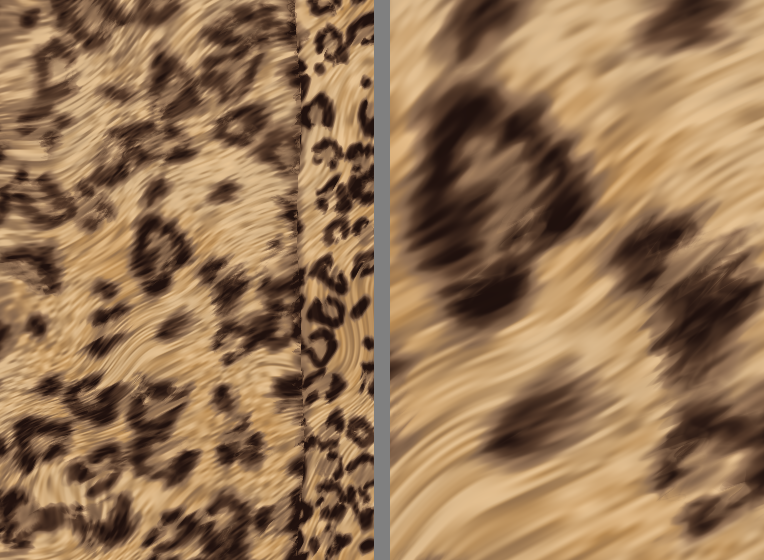
Left, the full canvas; right, a detail of the centre.
This texture is drawn by a Shadertoy shader. Its source:

```glsl
// Leopard-print plush fur: a panel of large rosettes sewn to a panel of small ones.
// Jittered cells hold broken rings; the print is sampled several times along
// the pile with per-strand offsets, which frays its edges into soft hairs.

const vec3 DARK  = vec3(0.13, 0.07, 0.055);
const vec3 UMBER = vec3(0.31, 0.21, 0.15);
const vec3 TAUPE = vec3(0.57, 0.44, 0.33);
const vec3 GOLD  = vec3(0.75, 0.56, 0.33);
const vec3 CREAM = vec3(0.83, 0.70, 0.53);
const int LAYERS = 5;

float hash(vec2 p) {
    vec3 q = fract(p.xyx * vec3(0.1031, 0.1030, 0.0973));
    q += dot(q, q.yzx + 33.33);
    return fract((q.x + q.y) * q.z);
}

float noise(vec2 p) {
    vec2 i = floor(p), f = fract(p);
    f = f * f * (3.0 - 2.0 * f);
    return mix(mix(hash(i), hash(i + vec2(1, 0)), f.x),
               mix(hash(i + vec2(0, 1)), hash(i + vec2(1, 1)), f.x), f.y);
}

vec2 noise2(vec2 p) {
    return vec2(noise(p), noise(p + vec2(41.3, 17.9)));
}

mat2 rotation(float a) {
    return mat2(cos(a), sin(a), -sin(a), cos(a));
}

// Signed distance from the seam: positive on the narrow right panel.
float seamSide(vec2 p) {
    return p.x - 0.535 - 0.025 * (noise(vec2(p.y * 5.0, 3.0)) - 0.5);
}

// Ink of one broken ring with a tinted heart, or of a solid spot.
float rosette(vec2 offset, vec2 id, float soft) {
    float kind = hash(id + 71.0);
    bool solid = kind < 0.2;
    float radius = solid ? 0.08 : mix(0.29, 0.37, kind);
    offset = rotation(6.283 * hash(id + 23.0)) * offset;
    offset.y *= 1.2;
    float d = length(offset);
    vec2 lobes = noise2(offset / max(d, 0.15) * 1.9 + id * 7.3);
    float width = solid ? 0.13 : mix(-0.04, 0.155, smoothstep(0.15, 0.5, lobes.y));
    float ring = abs(d - radius * (0.82 + 0.36 * lobes.x)) - width;
    float heart = 0.26 * (1.0 - smoothstep(radius - 0.1, radius + 0.1, d));
    return max(heart, 1.0 - smoothstep(-soft, soft, ring));
}

float rosettes(vec2 p, float size, float soft) {
    p /= size;
    p += 0.4 * (noise2(p * 1.8) - 0.5);
    vec2 cell = floor(p);
    float ink = 0.0;
    for (int y = -1; y <= 1; y++)
    for (int x = -1; x <= 1; x++) {
        vec2 id = cell + vec2(x, y);
        vec2 jitter = vec2(hash(id), hash(id + 37.0)) - 0.5;
        ink = max(ink, rosette(p - id - 0.5 - 0.42 * jitter, id, soft));
    }
    return ink;
}

float printInk(vec2 p) {
    return seamSide(p) > 0.0 ? rosettes(p + 4.0, 0.070, 0.09)
                             : rosettes(p + 2.0, 0.112, 0.13);
}

// Thin streaks: x runs along the pile, y across it.
float strands(vec2 pile, float along, float across, float seed) {
    return noise(pile * vec2(along, across) + seed);
}

vec3 furColour(float tone, vec3 ground) {
    vec3 c = mix(DARK, UMBER, smoothstep(0.02, 0.32, tone));
    c = mix(c, TAUPE, smoothstep(0.27, 0.60, tone));
    return mix(c, ground, smoothstep(0.55, 0.84, tone));
}

void mainImage(out vec4 fragColor, in vec2 fragCoord) {
    vec2 p = fragCoord / iResolution.y;
    float side = seamSide(p);
    float right = step(0.0, side);

    // Pile direction, bent by a slow warp
    float angle = mix(0.5, 1.1, right);
    vec2 along = vec2(cos(angle), sin(angle));
    vec2 pile = vec2(dot(p, along), dot(p, vec2(-along.y, along.x)));
    pile += 0.12 * (noise2(p * 6.0 + 8.0) - 0.5);

    // Print smeared along the strands
    float reach = mix(0.027, 0.013, right);
    float ink = 0.0;
    for (int i = 0; i < LAYERS; i++) {
        float layer = float(i);
        float strand = strands(pile, 32.0, 100.0 + 40.0 * layer, 17.0 * layer);
        float shift = strand - 0.5 + 0.5 * (layer / float(LAYERS - 1) - 0.5);
        ink += printInk(p + along * shift * reach) / float(LAYERS);
    }

    // Hair relief, pale haze at the upper left, shadow along the seam
    float fine = strands(pile, 42.0, 240.0, 5.0) - 0.5;
    float clump = strands(pile, 26.0, 95.0, 31.0) - 0.5;
    float broad = noise(p * 9.0 + 50.0) - 0.5;
    float haze = smoothstep(0.35, 1.0, p.y) * (1.0 - right);
    float tone = 0.83 - ink * (0.73 - 0.20 * haze) - 0.08 * haze;
    tone += 0.22 * fine + 0.20 * clump + 0.14 * broad;
    tone -= 0.25 * exp(-pow(side / 0.014, 2.0));
    tone -= 0.10 * (1.0 - smoothstep(0.0, 0.12, p.x));

    // Golden underfur with cream tips
    float cream = clamp(0.48 + 0.35 * haze + fine + 0.8 * broad, 0.0, 1.0);
    vec3 colour = furColour(tone, mix(GOLD, CREAM, cream));
    colour *= 1.0 + 0.14 * fine + 0.08 * clump;
    fragColor = vec4(clamp(colour, 0.0, 1.0), 1.0);
}
```
